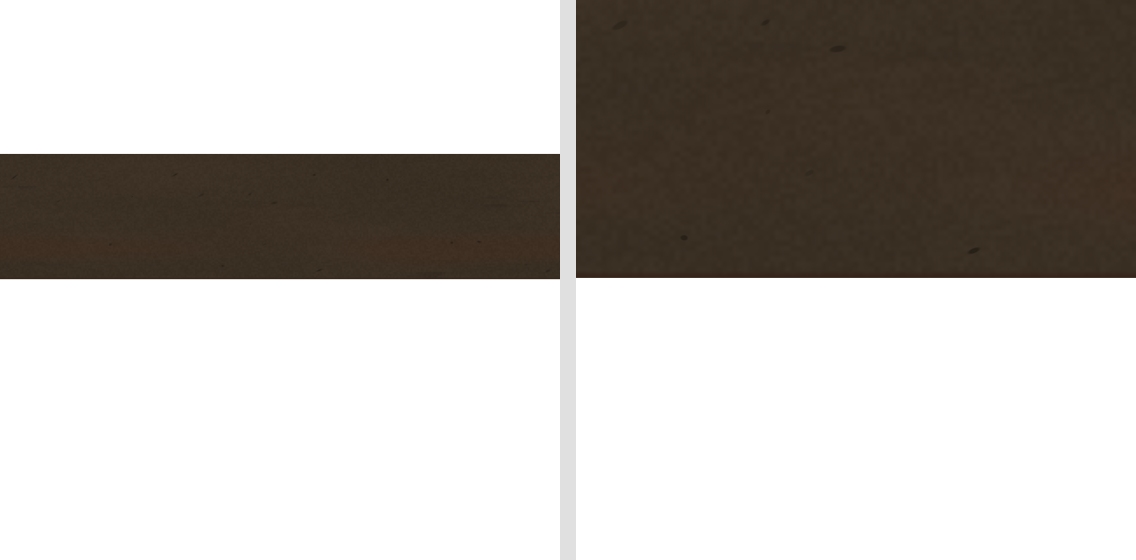
Left: the whole. Right: its middle third, enlarged.
Write a WebGL 1 fragment shader that draws this texture.

```glsl
precision highp float;
// Draws a dark brown wooden plank with fine horizontal grain across a white ground.

uniform vec2 u_resolution;

const vec3 GROUND = vec3(1.0);
const vec3 WOOD_DARK = vec3(0.218, 0.176, 0.130);
const vec3 WOOD_LIGHT = vec3(0.242, 0.196, 0.150);
const vec3 RED_TINT = vec3(0.014, -0.004, -0.009);
const vec3 EDGE_COLOR = vec3(0.205, 0.125, 0.085);
const vec3 SPECK_COLOR = vec3(0.125, 0.105, 0.075);
const float PLANK_BOTTOM = 0.5013;
const float PLANK_TOP = 0.7253;
const float EDGE_WIDTH = 0.005;
const float STREAK_CONTRAST = 0.75;
const float GRAIN_STRENGTH = 0.022;
const float SPECK_CELLS = 24.0;
const float SPECK_CHANCE = 0.22;

float hash(vec2 p) {
  return fract(sin(dot(p, vec2(12.9898, 78.233))) * 43758.5453);
}

// Value noise that wraps after a whole number of cells per axis.
float wrapNoise(vec2 uv, vec2 cells, float seed) {
  vec2 p = uv * cells;
  vec2 i = floor(p);
  vec2 f = fract(p);
  f = f * f * (3.0 - 2.0 * f);
  vec2 a = mod(i, cells) + seed;
  vec2 b = mod(i + 1.0, cells) + seed;
  return mix(mix(hash(a), hash(vec2(b.x, a.y)), f.x),
             mix(hash(vec2(a.x, b.y)), hash(b), f.x), f.y);
}

// Long horizontal fibres, from broad bands to hairlines, centred on zero.
float streaks(vec2 uv) {
  float sum = 0.0;
  float weight = 0.5;
  vec2 cells = vec2(3.0, 22.0);
  for (int i = 0; i < 4; i++) {
    sum += weight * (wrapNoise(uv, cells, 7.0 * float(i)) - 0.5);
    cells *= 2.0;
    weight *= 0.68;
  }
  return sum;
}

// Sparse small pores, each kept inside its own cell.
float specks(vec2 uv, float pixel) {
  vec2 p = uv * SPECK_CELLS;
  vec2 cell = mod(floor(p), SPECK_CELLS);
  vec2 center = 0.25 + 0.5 * vec2(hash(cell + 3.1), hash(cell + 8.7));
  vec2 d = (fract(p) - center) / SPECK_CELLS;
  d.y -= d.x * (hash(cell + 5.3) - 0.3);
  float size = mix(0.0010, 0.0022, hash(cell + 1.9));
  float stretch = mix(1.0, 3.0, pow(hash(cell + 6.4), 2.0));
  float dist = length(d / vec2(stretch, 1.0)) - size;
  float present = step(hash(cell + 2.6), SPECK_CHANCE);
  float depth = mix(0.25, 0.9, hash(cell + 4.2));
  return present * depth * (1.0 - smoothstep(-pixel, pixel, dist));
}

vec3 wood(vec2 uv, float pixel) {
  float cloud = wrapNoise(uv, vec2(5.0, 12.0), 31.0) - 0.5;
  float tone = 0.5 + STREAK_CONTRAST * streaks(uv) + 0.35 * cloud;
  vec3 color = mix(WOOD_DARK, WOOD_LIGHT, tone);

  // Warm stains and short dark fibres.
  float stain = wrapNoise(uv, vec2(4.0, 18.0), 53.0);
  color += RED_TINT * smoothstep(0.45, 1.0, stain);
  float fibre = wrapNoise(uv, vec2(18.0, 150.0), 71.0);
  float patches = wrapNoise(uv, vec2(4.0, 14.0), 83.0);
  color *= 1.0 - 0.14 * smoothstep(0.7, 1.0, fibre) * smoothstep(0.45, 0.9, patches);

  // Fine surface grain.
  float grain = wrapNoise(uv, vec2(320.0), 11.0) - 0.5;
  color += GRAIN_STRENGTH * grain;

  color = mix(color, SPECK_COLOR, specks(uv, pixel));
  float edge = 1.0 - smoothstep(0.0, EDGE_WIDTH, uv.y - PLANK_BOTTOM);
  return mix(color, EDGE_COLOR, 0.75 * edge);
}

void main() {
  vec2 uv = gl_FragCoord.xy / u_resolution;
  float pixel = 1.0 / u_resolution.y;
  float halfHeight = 0.5 * (PLANK_TOP - PLANK_BOTTOM);
  float middle = 0.5 * (PLANK_TOP + PLANK_BOTTOM);
  float dist = abs(uv.y - middle) - halfHeight;
  float plank = 1.0 - smoothstep(-0.5 * pixel, 0.5 * pixel, dist);
  gl_FragColor = vec4(mix(GROUND, wood(uv, pixel), plank), 1.0);
}
```
